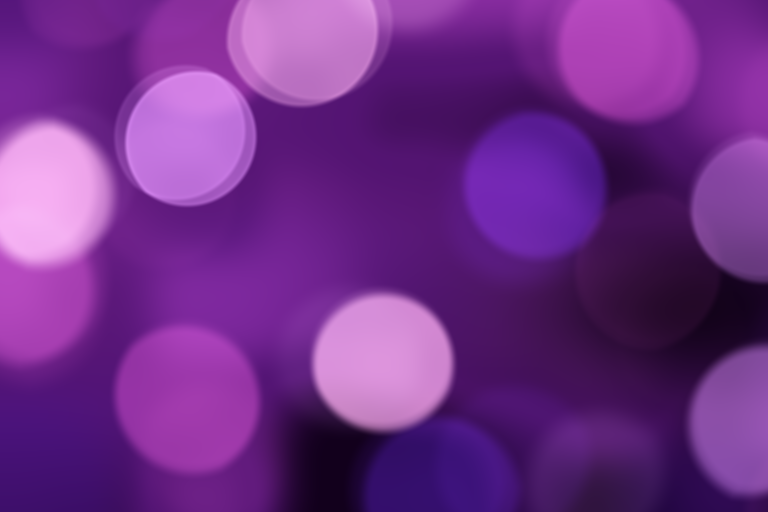
Reproduce this background procedurally as a Shadertoy shader.

```glsl
// Glowing violet and pink bokeh discs overlapping above a dark plum haze.

const float SPACING = 0.29;   // distance between disc cells, in canvas heights
const float RADIUS = 0.145;
const int COLUMNS = 6;
const int ROWS = 4;

// Haze colours
const vec3 NIGHT = vec3(0.07, 0.00, 0.11);
const vec3 PLUM = vec3(0.33, 0.08, 0.45);
const vec3 PURPLE = vec3(0.57, 0.19, 0.66);
const vec3 INDIGO = vec3(0.25, 0.07, 0.58);

// Light added by the discs
const vec3 VIOLET = vec3(0.28, 0.11, 0.68);
const vec3 MAGENTA = vec3(0.50, 0.17, 0.45);
const vec3 ORCHID = vec3(0.60, 0.38, 0.72);
const vec3 BLUSH = vec3(0.91, 0.60, 0.85);

// Hashes without sine
float hash12(vec2 p) {
    vec3 q = fract(vec3(p.xyx) * 0.1031);
    q += dot(q, q.yzx + 33.33);
    return fract((q.x + q.y) * q.z);
}

vec3 hash32(vec2 p) {
    vec3 q = fract(vec3(p.xyx) * vec3(0.1031, 0.1030, 0.0973));
    q += dot(q, q.yxz + 33.33);
    return fract((q.xxy + q.yzz) * q.zyx);
}

float valueNoise(vec2 p) {
    vec2 cell = floor(p);
    vec2 f = fract(p);
    f = f * f * f * (f * (f * 6.0 - 15.0) + 10.0);
    float low = mix(hash12(cell), hash12(cell + vec2(1, 0)), f.x);
    float high = mix(hash12(cell + vec2(0, 1)), hash12(cell + vec2(1, 1)), f.x);
    return mix(low, high, f.y);
}

// Unlit pocket at the right, 1 at its heart and 0 far away
float darkPocket(vec2 p, float aspect) {
    vec2 q = (p - vec2(0.90 * aspect, 0.40)) / vec2(0.38, 0.20);
    return exp(-dot(q, q));
}

vec3 haze(vec2 p, float aspect) {
    float cloud = valueNoise(p * 2.6 + 11.0) * 0.65 + valueNoise(p * 5.0 + 37.0) * 0.35;
    float light = 0.95 * (cloud - 0.5) + 0.45 * p.y + 0.25;
    vec3 color = mix(NIGHT, PLUM, smoothstep(0.05, 0.42, light));
    color = mix(color, PURPLE, smoothstep(0.42, 0.95, light));
    float blueness = smoothstep(0.5, 0.9, valueNoise(p * 2.2 + 71.0));
    color = mix(color, INDIGO, 0.35 * blueness);
    return mix(color, NIGHT * 0.6, 0.95 * darkPocket(p, aspect));
}

vec3 discLight(float pick) {
    if (pick < 0.22) return VIOLET;
    if (pick < 0.66) return MAGENTA;
    return pick < 0.86 ? ORCHID : BLUSH;
}

// Disc clipped by a second circle, as by a lens barrel
float lensDistance(vec2 q, float radius, vec2 clipShift) {
    return max(length(q) - radius, length(q - clipShift) - radius * 1.03);
}

// Disc coverage with a thin brighter rim where the edge is crisp
float discGlow(float d, float blur) {
    float rim = (d + 0.004) / 0.004;
    float crispness = smoothstep(0.014, 0.004, blur);
    return smoothstep(blur, -blur, d) + 0.14 * crispness * exp(-rim * rim);
}

vec3 screenBlend(vec3 base, vec3 light) {
    return 1.0 - (1.0 - base) * (1.0 - clamp(light, 0.0, 1.0));
}

// One jittered grid of discs, each doubled by a shifted ghost
vec3 addDiscLayer(vec3 color, vec2 p, float aspect, float seed, float presence,
                  vec2 opacityRange, vec2 blurRange) {
    for (int row = 0; row < ROWS; row++) {
        for (int column = 0; column < COLUMNS; column++) {
            // Low-discrepancy choice keeps the colour shares even
            float index = float(row * COLUMNS + column) + seed;
            if (fract(index * 0.5698) > presence) continue;
            vec3 light = discLight(fract(index * 0.7549));

            vec2 cell = vec2(column, row);
            vec3 place = hash32(cell + seed);
            vec3 look = hash32(cell + seed + 57.0);
            vec2 center = (cell + 0.15 + 0.85 * place.xy) * SPACING - 0.06;
            float radius = RADIUS * mix(0.93, 1.06, place.z);
            float blur = mix(blurRange.x, blurRange.y, look.y);
            float opacity = mix(opacityRange.x, opacityRange.y, look.z);
            opacity *= mix(0.85, 1.12, center.y);
            opacity *= 1.0 - 0.9 * darkPocket(center, aspect);

            vec2 q = p - center;
            vec2 clipShift = 0.05 * (vec2(0.5 * aspect, 0.5) - center);
            vec2 ghostShift = vec2(0.06 * (look.x - 0.5), 0.012);
            float disc = discGlow(lensDistance(q, radius, clipShift), blur);
            float ghost = discGlow(lensDistance(q - ghostShift, radius, clipShift), blur);
            float mottle = 0.92 + 0.16 * valueNoise(q * 9.0 + seed);
            float glow = mix(disc, ghost, 0.3) * mottle;
            color = screenBlend(color, light * glow * opacity);
        }
    }
    return color;
}

void mainImage(out vec4 fragColor, in vec2 fragCoord) {
    float aspect = iResolution.x / iResolution.y;
    vec2 p = fragCoord / iResolution.y;

    vec3 color = haze(p, aspect);
    color = addDiscLayer(color, p, aspect, 5.0, 0.8, vec2(0.05, 0.28), vec2(0.010, 0.035));
    color = addDiscLayer(color, p, aspect, 131.0, 0.6, vec2(0.55, 1.0), vec2(0.004, 0.024));
    fragColor = vec4(color, 1.0);
}
```
